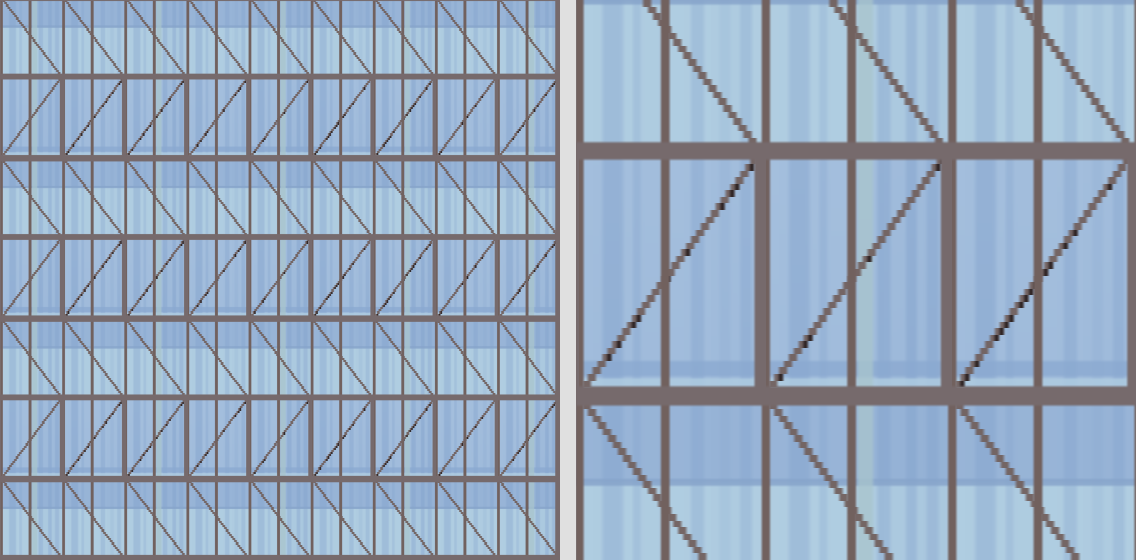
Left, the full canvas; right, a detail of the centre.
Reproduce this pattern procedurally as a WebGL 2 fragment shader.

```glsl
#version 300 es
precision highp float;
// Glazed facade: nine bays by seven storeys, with falling and rising braces in turn.
// Curtain streaks and tinted bands colour the glass; bars and braces are
// distance-based strips laid over it, measured on a 768-unit canvas.
uniform vec2 u_resolution;
out vec4 fragColor;

const float CANVAS = 768.0;
const float BAY = 85.2;        // width of one bay
const float STOREYS = 220.0;   // height of a pair of storeys
const float FLOOR_BAR = 108.0; // bar between the two storeys of a pair

const vec3 PALE_GLASS = vec3(0.685, 0.800, 0.880);
const vec3 MID_GLASS  = vec3(0.645, 0.750, 0.868);
const vec3 DEEP_GLASS = vec3(0.540, 0.660, 0.815);
const vec3 SEAM_GLASS = vec3(0.660, 0.770, 0.800);
const vec3 BEAM       = vec3(0.462, 0.415, 0.422);
const vec3 POST       = vec3(0.445, 0.380, 0.370);
const vec3 SPECK      = vec3(0.130, 0.090, 0.090);

float hash(vec2 p) {
  return fract(sin(dot(p, vec2(127.1, 311.7))) * 43758.547);
}

// Coverage of a strip, given the distance from its centre line.
float strip(float d, float halfWidth, float soft) {
  return 1.0 - smoothstep(halfWidth - soft, halfWidth + soft, abs(d));
}

// Coverage of the span from a to b.
float span(float x, float a, float b, float soft) {
  return strip(x - 0.5 * (a + b), 0.5 * (b - a), soft);
}

float segmentDistance(vec2 p, vec2 a, vec2 b) {
  vec2 ab = b - a;
  float t = clamp(dot(p - a, ab) / dot(ab, ab), 0.0, 1.0);
  return length(p - a - ab * t);
}

// Vertical curtain folds; x is measured from the left post of the bay.
float curtain(float x, float parity) {
  float folds = span(x, 10.5, 20.0, 1.5) * 0.75;
  folds += span(x, 24.5, 28.0, 1.2) * 0.5;
  folds += span(x, 51.0, 57.0, 1.3) * 0.65;
  folds += span(x, 64.0, 69.0, 1.3) * mix(0.7, 0.3, parity);
  folds += span(x, 73.5, 79.0, 1.3) * 0.6;
  folds += span(x, 50.0, 83.0, 2.0) * 0.22 * (1.0 - parity);
  return folds + 0.14 * (hash(vec2(floor(x / 6.0), parity)) - 0.5);
}

vec3 glass(float x, float y, float parity, bool falling) {
  float folds = curtain(x, parity);
  vec3 colour;
  if (falling) {
    // Tinted upper light over a pale lower light
    float upper = 1.0 - smoothstep(38.0, 41.0, y);
    vec3 lowerTone = mix(PALE_GLASS, DEEP_GLASS, 0.58 * folds);
    vec3 upperTone = mix(MID_GLASS, DEEP_GLASS, 0.50 + 0.45 * folds);
    colour = mix(lowerTone, upperTone, upper);
    colour = mix(colour, DEEP_GLASS * 0.97, 0.8 * strip(y - 39.5, 1.6, 0.8));
  } else {
    // Even light with a tinted sill and a bright line below it
    float depth = (y - FLOOR_BAR) / (STOREYS - FLOOR_BAR);
    colour = mix(MID_GLASS, DEEP_GLASS, 0.06 + 0.12 * depth + 0.7 * folds);
    colour = mix(colour, DEEP_GLASS, 0.75 * span(y, 204.0, 211.0, 1.0));
    colour = mix(colour, PALE_GLASS, 0.8 * span(y, 212.0, 217.0, 0.8));
  }
  // Greenish seam in every second bay
  return mix(colour, SEAM_GLASS, 0.75 * span(x, 42.0, 49.0, 1.2) * (1.0 - parity));
}

void main() {
  vec2 p = gl_FragCoord.xy / u_resolution * CANVAS;
  float soft = max(0.9, 0.7 * CANVAS / min(u_resolution.x, u_resolution.y));

  // Position within the bay and the storey pair, y running downwards
  float bay = floor((p.x - 2.0) / BAY);
  float x = p.x - 2.0 - bay * BAY;
  float y = mod(CANVAS - p.y - 217.0, STOREYS);
  bool falling = y < FLOOR_BAR;
  vec3 colour = glass(x, y, mod(bay, 2.0), falling);

  // Braces with small stair steps
  vec2 stepped = vec2(x, (floor(y / 3.0) + 0.5) * 3.0);
  vec2 start = falling ? vec2(3.0, 4.0) : vec2(3.0, 215.0);
  vec2 end = falling ? vec2(79.5, 104.0) : vec2(79.5, 113.0);
  float brace = segmentDistance(stepped, start, end);
  colour = mix(colour, POST, 0.95 * strip(brace, 1.5, soft));

  // Dark specks scattered along the rising braces
  if (!falling && bay > 0.5) {
    float chance = step(0.68, hash(vec2(bay, floor(y / 3.0))));
    float edge = segmentDistance(stepped - vec2(1.2, 0.0), start, end);
    colour = mix(colour, SPECK, 0.85 * chance * strip(edge, 0.8, soft));
  }

  // Posts: rising storeys have a wider one on the right of each bay
  float posts = max(strip(x, 1.9, soft), strip(x - BAY, 1.9, soft));
  posts = max(posts, strip(x - 39.2, 2.0, soft));
  colour = mix(colour, POST, posts);
  float widePost = falling ? 0.0 : span(x, 80.0, BAY + 1.9, soft);
  widePost = max(widePost, span(p.x, 761.5, 772.0, soft));
  colour = mix(colour, BEAM, widePost);

  // Floor beams
  float beams = max(strip(y, 4.4, soft), strip(y - STOREYS, 4.4, soft));
  beams = max(beams, strip(y - FLOOR_BAR, 4.0, soft));
  colour = mix(colour, BEAM, beams);

  fragColor = vec4(colour, 1.0);
}
```
